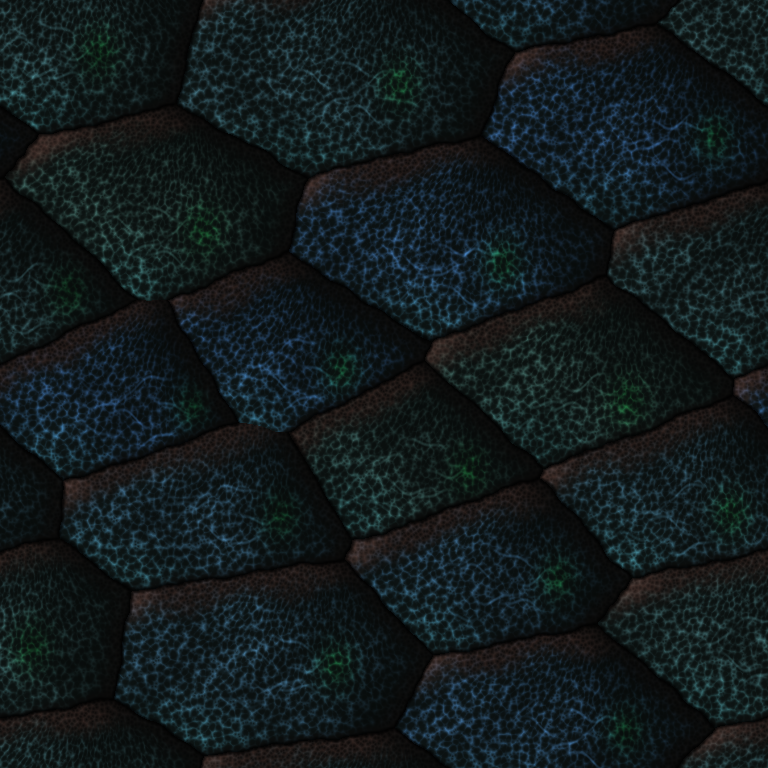
This texture is drawn by a WebGL 2 fragment shader. Its source:

```glsl
#version 300 es
precision highp float;
// Dark iridescent reptile scales: a skewed, jittered honeycomb with grained skin and brown rims.
uniform vec2 u_resolution;
out vec4 fragColor;

const mat2 TO_LATTICE = mat2(2.0, 3.0, -4.0, 2.0); // 16 scales per canvas
const mat2 METRIC = mat2(1.0, -0.25, -0.25, 1.0);  // skews the cells into long hexagons
const vec2 ORIGIN = vec2(0.363, 0.599);

const vec3 PIT = vec3(0.030, 0.046, 0.043);
const vec3 BLUE = vec3(0.11, 0.21, 0.36);
const vec3 GREEN = vec3(0.13, 0.21, 0.18);
const vec3 TEAL = vec3(0.13, 0.31, 0.33);
const vec3 EMERALD = vec3(0.03, 0.23, 0.08);
const vec3 BROWN = vec3(0.25, 0.175, 0.155);
const vec3 SHADOW = vec3(0.038, 0.035, 0.033);

vec2 hash2(vec2 p) {
    vec3 h = fract(p.xyx * vec3(0.1031, 0.1030, 0.0973));
    h += dot(h, h.yzx + 33.33);
    return fract((h.xx + h.yz) * h.zy);
}

// Distance to the nearest scattered point
float cellular(vec2 p) {
    vec2 base = floor(p);
    float nearest = 2.0;
    for (int y = -1; y <= 1; y++)
        for (int x = -1; x <= 1; x++) {
            vec2 cell = base + vec2(x, y);
            nearest = min(nearest, length(cell + hash2(cell) - p));
        }
    return nearest;
}

// Layered sines, about -1 to 1
float waves(vec2 p) {
    return 0.5 * sin(p.x + 1.7 * sin(p.y * 0.7)) + 0.3 * sin(2.1 * p.y - 1.3 * p.x)
         + 0.2 * sin(4.3 * p.x + 3.1 * p.y);
}

// Every scale of the repeating set has its own number, 0 to 15
float scaleId(vec2 cell) { return mod(cell.x + 10.0 * cell.y, 16.0); }

vec2 scaleCenter(vec2 cell) {
    float id = scaleId(cell);
    float slide = cos(1.1781 * id - 1.81) + 0.8 * cos(0.3927 * id - 2.02);
    float drop = 0.16 * cos(1.1781 * id - 0.29) + 0.05 * cos(0.3927 * id - 0.6);
    return cell + vec2(-0.07, 0.176) * slide + vec2(drop, 0.0);
}

vec2 nearestScale(vec2 q) {
    vec2 base = floor(q + 0.5), best = base;
    float nearest = 1e3;
    for (int j = -1; j <= 1; j++)
        for (int i = -1; i <= 1; i++) {
            vec2 cell = base + vec2(i, j);
            vec2 d = q - scaleCenter(cell);
            float dist = dot(d, METRIC * d);
            if (dist < nearest) { nearest = dist; best = cell; }
        }
    return best;
}

// Canvas distance from q to the border between a scale and its neighbour
float borderDistance(vec2 q, vec2 cell, vec2 side) {
    vec2 home = scaleCenter(cell), other = scaleCenter(cell + side);
    vec2 normal = METRIC * (home - other);
    return dot(normal, q - 0.5 * (home + other)) / length(normal * TO_LATTICE);
}

// Thin raised folds across the lower half of a scale
float folds(vec2 local, float id) {
    float sum = 0.0;
    for (float i = 0.0; i < 4.0; i++) {
        float x = local.x + 0.013 * i;
        float curve = 0.004 - 0.022 * i + 0.012 * sin(48.0 * x + id + i) + 0.004 * sin(130.0 * x + 2.0 * id);
        float fade = smoothstep(0.11, 0.02, abs(local.x - 0.01));
        sum += fade * smoothstep(0.0035, 0.0, abs(local.y - curve)) * (0.5 + 0.5 * sin(75.0 * x + 3.0 * i));
    }
    return sum;
}

void main() {
    vec2 p = gl_FragCoord.xy / u_resolution;
    vec2 bent = p + 0.0035 * vec2(waves(p * 50.0), waves(p.yx * 56.0 + 4.0));
    vec2 q = TO_LATTICE * (bent - ORIGIN);
    vec2 cell = nearestScale(q);
    float id = scaleId(cell);
    vec2 local = p - ORIGIN - inverse(TO_LATTICE) * scaleCenter(cell);

    // Borders of this scale
    float upper = borderDistance(q, cell, vec2(-1, 0));
    float corner = borderDistance(q, cell, vec2(-1, -1));
    float left = borderDistance(q, cell, vec2(0, -1));
    float lower = borderDistance(q, cell, vec2(1, 0));
    float right = min(borderDistance(q, cell, vec2(0, 1)), borderDistance(q, cell, vec2(1, 1)));
    float seam = min(min(min(upper, corner), min(left, lower)), right);

    // Fine grain fanning out from above the scale
    vec2 ray = local - vec2(0.08, 0.22) + 0.002 * waves(p * 90.0);
    float grain = cellular(vec2(atan(ray.x, -ray.y) * 32.0, length(ray) * 92.0) + id * 17.0);
    float speckle = cellular(p * 185.0);
    float thread = smoothstep(0.15, 0.85, grain) * (0.2 + 1.6 * speckle);
    float mottle = waves(p * 42.0 + id);

    // Skin: blue or green by scale, teal towards the lower left
    float blueness = 0.5 + 0.25 * cos(3.14159 * id) + 0.3 * cos(0.3927 * (id - 5.0)) + 0.3 * cos(1.9635 * id);
    vec3 tint = mix(GREEN, BLUE, clamp(blueness, 0.1, 0.9));
    tint = mix(tint, TEAL, 0.6 * smoothstep(0.11, 0.0, left) * smoothstep(0.14, 0.02, lower));
    float light = smoothstep(-0.06, 0.18, right) * (1.0 + 0.3 * mottle);
    vec2 spot = (local - vec2(0.078, -0.022)) / vec2(0.026, 0.034);
    float glow = exp(-dot(spot, spot));
    tint = mix(tint, EMERALD, 0.8 * glow);
    vec3 color = PIT * (0.75 + 0.5 * light) + tint * (light + 0.3 * glow) * (0.05 + 0.85 * thread);
    color += tint * folds(local, id) * 0.65;

    // Brown upper rim, brightest at the left corner
    float rim = smoothstep(0.050, 0.008, upper + 0.010 * mottle);
    float tip = smoothstep(0.05, 0.005, corner) * smoothstep(0.06, 0.01, upper);
    vec3 rimColor = BROWN * (0.25 + 0.65 * speckle + 0.5 * tip);
    color = mix(color, rimColor, 0.8 * max(rim, tip));

    // Shade under the right and lower sides, then the seam itself
    color = mix(color, SHADOW * (0.6 + speckle), 0.8 * smoothstep(0.038, 0.004, right));
    color = mix(color, SHADOW, 0.65 * smoothstep(0.015, 0.002, lower));
    color *= mix(0.25, 1.0, smoothstep(0.0, 0.005, seam));
    fragColor = vec4(color, 1.0);
}
```
